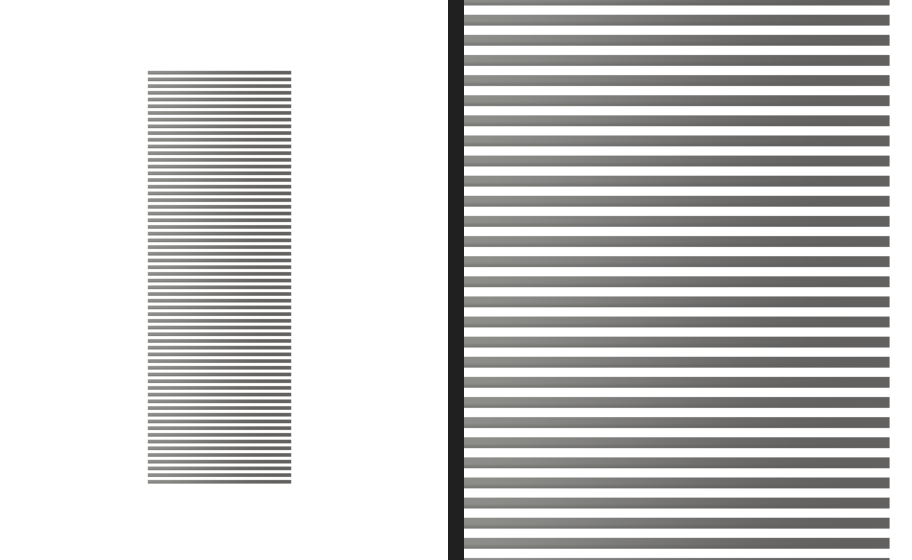
Left, the full canvas; right, a detail of the centre.
A Shadertoy shader for this pattern:

```glsl
#define BAR_COUNT 62.0
#define BLOCK_MIN vec2(0.330, 0.1337)
#define BLOCK_MAX vec2(0.650, 0.8762)
#define BAR_HEIGHT 0.54
#define EDGE_SOFTNESS 0.8
#define PAPER vec3(1.0)
#define LIGHT_GREY vec3(0.56, 0.56, 0.55)
#define DARK_GREY vec3(0.385, 0.38, 0.375)
#define LOWER_SHADE 0.09

// Coverage of a span of the given half size, softened over one pixel
float span(float position, float halfSize, float pixel) {
    float soft = EDGE_SOFTNESS * pixel;
    return 1.0 - smoothstep(-soft, soft, abs(position) - halfSize);
}

// Metallic grey: light on the left, dark on the right, shaded below
vec3 barColor(float along, float across) {
    vec3 grey = mix(LIGHT_GREY, DARK_GREY, smoothstep(-0.1, 0.95, along));
    float shade = smoothstep(0.0, -0.5 * BAR_HEIGHT, across);
    return grey - LOWER_SHADE * shade * (1.0 - clamp(along, 0.0, 1.0));
}

void mainImage(out vec4 fragColor, in vec2 fragCoord) {
    vec2 uv = fragCoord / iResolution.xy;

    // Block coordinates run from 0 to 1; the plain margins wrap seamlessly
    vec2 blockSize = BLOCK_MAX - BLOCK_MIN;
    vec2 block = (uv - BLOCK_MIN) / blockSize;
    vec2 pixel = 1.0 / (iResolution.xy * blockSize);

    // One bar centred in each row
    float across = fract(block.y * BAR_COUNT) - 0.5;
    float bar = span(across, 0.5 * BAR_HEIGHT, pixel.y * BAR_COUNT);

    // Limit the rows to the block
    float inRows = step(0.0, block.y) * step(block.y, 1.0);
    float inWidth = span(block.x - 0.5, 0.5, pixel.x);

    vec3 color = mix(PAPER, barColor(block.x, across), bar * inRows * inWidth);
    fragColor = vec4(color, 1.0);
}
```
